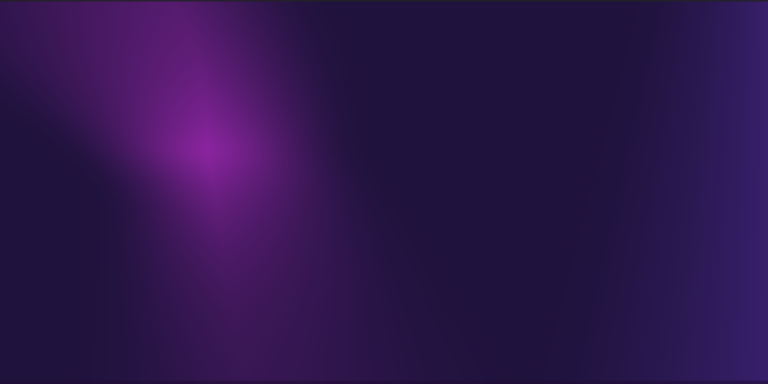
This background is drawn by a Shadertoy shader. Its source:

```glsl
const vec3 BASE_COLOR = vec3(0.123, 0.072, 0.240);
const vec3 PLUME_COLOR = vec3(0.540, 0.142, 0.620);
const vec3 SIDE_COLOR = vec3(0.218, 0.123, 0.420);
const vec3 TOP_LINE_COLOR = vec3(0.135, 0.130, 0.150);
const vec3 BOTTOM_LINE_COLOR = vec3(0.120, 0.045, 0.200);

const vec2 CORE = vec2(0.54, 0.61);
const float CORE_DECAY = 0.21;
const float CORE_SOFTNESS = 0.025;
const float UPPER_STRENGTH = 0.40;
const float LOWER_STRENGTH = 0.18;
const float PEAKEDNESS = 0.40;
const float TOP_LINE = 0.004;
const float BOTTOM_LINE = 0.009;

// Bright core with an uneven plume above and a wider one below
float plume(vec2 p) {
    float dy = p.y - CORE.y;
    float rise = clamp(dy / (1.0 - CORE.y), 0.0, 1.0);
    float fall = clamp(-dy / CORE.y, 0.0, 1.0);

    float axis = CORE.x - 0.09 * rise * rise + 0.10 * fall;
    float fan = smoothstep(0.44, 0.98, p.y);
    float leftWidth = 0.28 + 0.52 * fan + 0.18 * fall;
    float rightWidth = 0.42 + 0.30 * fall;

    float dx = p.x - axis;
    float side = smoothstep(-0.03, 0.03, dx);
    float reach = abs(dx) / mix(leftWidth, rightWidth, side);
    float t = clamp(1.0 - reach, 0.0, 1.0);
    float profile = mix(t * t * (3.0 - 2.0 * t), t * t, PEAKEDNESS);

    float distanceY = sqrt(dy * dy + CORE_SOFTNESS * CORE_SOFTNESS) - CORE_SOFTNESS;
    float decay = exp(-distanceY / CORE_DECAY);
    float tail = mix(LOWER_STRENGTH, UPPER_STRENGTH, smoothstep(-0.15, 0.15, dy));
    return profile * mix(tail, 1.0, decay);
}

// Slanted glow along the right border
float sideGlow(vec2 p) {
    float start = mix(1.38, 1.65, p.y);
    float t = clamp((p.x - start) / (2.0 - start), 0.0, 1.0);
    return pow(t, 1.5);
}

void mainImage(out vec4 fragColor, in vec2 fragCoord) {
    vec2 p = fragCoord / iResolution.xy * vec2(2.0, 1.0);
    float pixel = 1.0 / iResolution.y;

    vec3 color = mix(BASE_COLOR, PLUME_COLOR, plume(p));
    color = mix(color, SIDE_COLOR, sideGlow(p));

    // Thin border lines
    float top = smoothstep(-0.5 * pixel, 0.5 * pixel, p.y - 1.0 + TOP_LINE);
    float bottom = smoothstep(-0.5 * pixel, 0.5 * pixel, BOTTOM_LINE - p.y);
    color = mix(color, TOP_LINE_COLOR, 0.85 * top);
    color = mix(color, BOTTOM_LINE_COLOR, 0.5 * bottom);

    fragColor = vec4(color, 1.0);
}
```
